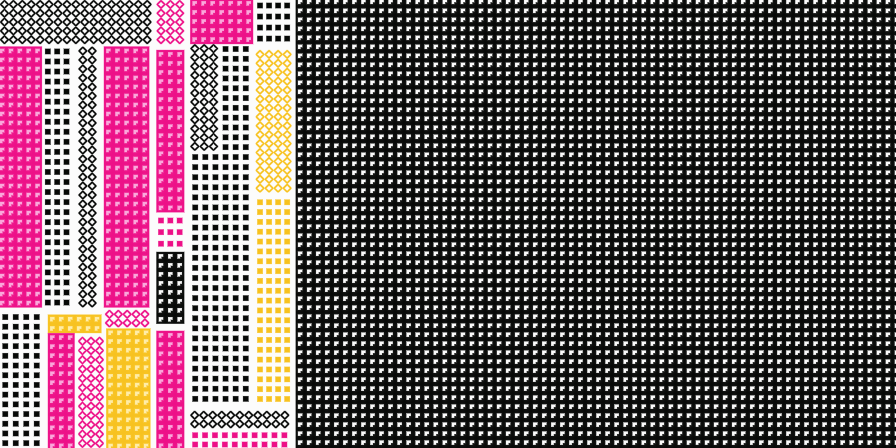
A WebGL 1 fragment shader for this pattern:

```glsl
precision highp float;
// Patchwork of studded, dotted and ringed panels beside a wide black studded field.

uniform vec2 u_resolution;

const vec3 WHITE = vec3(0.99);
const vec3 BLACK = vec3(0.025, 0.03, 0.025);
const vec3 PINK = vec3(0.93, 0.06, 0.53);
const vec3 BLUSH = vec3(0.98, 0.66, 0.86);
const vec3 YELLOW = vec3(0.97, 0.76, 0.12);
const vec3 CREAM = vec3(1.0, 0.93, 0.66);

vec2 p;      // position on a 768 x 386 layout, y pointing down
float soft;  // edge softness in layout units

float fill(float d) {
  return 1.0 - smoothstep(-soft, soft, d);
}

float box(vec2 q, vec2 halfSize) {
  vec2 d = abs(q) - halfSize;
  return max(d.x, d.y);
}

// Coverage of a panel given as left, top, right, bottom
float area(vec4 r) {
  return fill(box(p - 0.5 * (r.xy + r.zw), 0.5 * (r.zw - r.xy)));
}

// Centred position in a whole number of cells fitted to the panel
vec2 cell(vec4 r, float pitch) {
  vec2 size = r.zw - r.xy;
  vec2 pace = size / max(floor(size / pitch + 0.5), 1.0);
  return (fract((p - r.xy) / pace) - 0.5) * pace;
}

// Solid panel with notched highlights and a faint halo round each
void studs(inout vec3 col, vec4 r, vec3 base, vec3 shine) {
  vec2 q = cell(r, 7.75);
  float notch = min(q.x - 0.4, q.y - 0.4);
  float light = fill(max(box(q, vec2(1.95)), notch));
  float halo = 0.09 * exp(-dot(q, q) / 9.0);
  col = mix(col, mix(base, shine, max(light, halo)), area(r));
}

// Small solid squares on the white ground
void squares(inout vec3 col, vec4 r, vec3 ink) {
  float d = box(cell(r, 8.6), vec2(2.4));
  col = mix(col, ink, fill(d) * area(r));
}

// Small open diamonds on the white ground
void rings(inout vec3 col, vec4 r, vec3 ink) {
  vec2 q = abs(cell(r, 7.75));
  float d = abs((q.x + q.y) * 0.707 - 2.3) - 0.75;
  col = mix(col, ink, fill(d) * area(r));
}

void main() {
  p = gl_FragCoord.xy / u_resolution * vec2(768.0, 386.0);
  p.y = 386.0 - p.y;
  soft = 0.75 * 768.0 / u_resolution.x;
  vec3 col = WHITE;

  // Top band
  rings(col, vec4(0, 0, 130, 38), BLACK);
  rings(col, vec4(134, 0, 158, 38), PINK);
  studs(col, vec4(163, -1, 217, 38), PINK, BLUSH);
  squares(col, vec4(219, 0, 250, 38), BLACK);

  // Tall columns at the left
  studs(col, vec4(-2, 40, 36, 265), PINK, BLUSH);
  squares(col, vec4(37, 40, 61, 265), BLACK);
  rings(col, vec4(67, 40, 83, 265), BLACK);
  studs(col, vec4(89, 40, 128, 265), PINK, BLUSH);

  // Narrow stacked column
  studs(col, vec4(134, 43, 158, 183), PINK, BLUSH);
  squares(col, vec4(134, 185, 158, 215), PINK);
  studs(col, vec4(134, 217, 158, 279), BLACK, WHITE);
  studs(col, vec4(134, 285, 158, 388), PINK, BLUSH);

  // Open columns beside the field
  rings(col, vec4(163, 38, 187, 130), BLACK);
  squares(col, vec4(189, 38, 215, 131), BLACK);
  squares(col, vec4(163, 131, 215, 348), BLACK);
  rings(col, vec4(219, 43, 250, 166), YELLOW);
  squares(col, vec4(219, 170, 250, 348), YELLOW);
  rings(col, vec4(163, 354, 248, 369), BLACK);
  squares(col, vec4(163, 371, 248, 387), PINK);

  // Lower left blocks
  squares(col, vec4(0, 269, 36, 386), BLACK);
  studs(col, vec4(41, 271, 87, 287), YELLOW, CREAM);
  rings(col, vec4(90, 267, 128, 282), PINK);
  studs(col, vec4(41, 287, 64, 388), PINK, BLUSH);
  rings(col, vec4(67, 290, 89, 386), PINK);
  studs(col, vec4(91, 283, 129, 388), YELLOW, CREAM);

  // Wide field running off the canvas
  studs(col, vec4(253.4, -2.3, 772.7, 393), BLACK, WHITE);

  gl_FragColor = vec4(col, 1.0);
}
```
